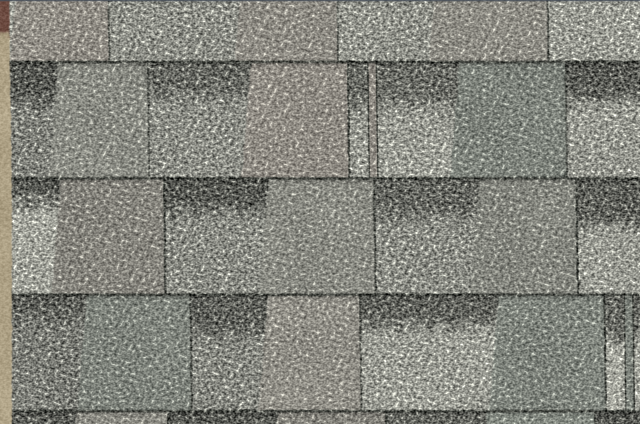
Give the GLSL for this texture, as a WebGL 2 fragment shader.

```glsl
#version 300 es
precision highp float;
// Weathered roof shingles: four courses of alternating raised tabs and
// recessed gaps, painted left to right over each other in a short loop.
// Gradient noise adds mineral granules, stains and ragged shadow bands.

uniform vec2 u_resolution;
out vec4 fragColor;

// Lengths are fractions of the canvas height.
const float COURSE_HEIGHT = 0.2745;
const float COURSE_BASE = 0.0314;
const float TAB_PERIOD = 0.49;
const float TAB_WIDTH = 0.235;
const float WALL_EDGE = 0.028;

const vec3 SEAM = vec3(0.23, 0.24, 0.22);
const vec3 SHADOW = vec3(0.33, 0.335, 0.315);
const vec3 WARM_GRAY = vec3(0.555, 0.535, 0.505);
const vec3 COOL_GRAY = vec3(0.505, 0.525, 0.495);
const vec3 GAP_DARK = vec3(0.47, 0.475, 0.45);
const vec3 GAP_LIGHT = vec3(0.65, 0.655, 0.62);
const vec3 WALL_TAN = vec3(0.68, 0.63, 0.52);
const vec3 BRICK = vec3(0.42, 0.29, 0.25);
const vec3 TOP_TRIM = vec3(0.27, 0.30, 0.34);

float hash(vec2 p, float seed) {
  vec3 q = fract(vec3(p.xyx + seed * 7.31) * vec3(0.1031, 0.1030, 0.0973));
  q += dot(q, q.yzx + 33.33);
  return fract((q.x + q.y) * q.z);
}

float cornerSlope(vec2 cell, vec2 offset) {
  float angle = 6.2832 * hash(cell, 0.0);
  return dot(vec2(cos(angle), sin(angle)), offset);
}

float gradientNoise(vec2 p) {
  vec2 i = floor(p), f = fract(p), e = vec2(1.0, 0.0);
  vec2 w = f * f * f * (f * (f * 6.0 - 15.0) + 10.0);
  float low = mix(cornerSlope(i, f), cornerSlope(i + e, f - e), w.x);
  float high = mix(cornerSlope(i + e.yx, f - e.yx), cornerSlope(i + 1.0, f - 1.0), w.x);
  return mix(low, high, w.y);
}

// Soft step and soft line across a signed distance.
float cover(float d, float blur) { return smoothstep(-blur, blur, d); }
float line(float d, float halfWidth, float blur) {
  return 1.0 - smoothstep(halfWidth - blur, halfWidth + blur, abs(d));
}

vec3 tabColor(vec2 id) {
  return mix(COOL_GRAY, WARM_GRAY, hash(id, 1.0)) * mix(0.95, 1.06, hash(id, 2.0));
}

// Recessed gap, with a ragged dark band below the course above.
vec3 gapColor(vec2 id, float v, float rough) {
  vec3 base = mix(GAP_DARK, GAP_LIGHT, hash(id, 3.0));
  float depth = mix(0.2, 0.42, hash(id, 4.0));
  float band = smoothstep(-0.1, 0.12, v - 1.0 + depth + 0.13 * rough);
  return mix(base, SHADOW, band * mix(0.65, 0.98, hash(id, 5.0)));
}

// One course at height v (0 to 1); alpha holds the granule contrast.
vec4 course(float x, float v, float row, float rough, float blur) {
  float phase = 0.165 - 0.012 * row * row;
  float nearest = floor((x - phase) / TAB_PERIOD);
  vec4 paint = vec4(GAP_DARK, 0.34);
  for (int k = -1; k <= 1; k++) {
    vec2 id = vec2(nearest + float(k), row);
    float start = phase + id.x * TAB_PERIOD + 0.07 * (hash(id, 6.0) - 0.5);
    float end = start + TAB_WIDTH + 0.06 * (hash(id, 7.0) - 0.5);
    float left = x - start - 0.022 * (v - 0.7);
    float right = x - end - 0.004 * (0.5 - v);
    vec4 tab = vec4(tabColor(id), 0.27);
    vec4 gap = vec4(gapColor(id, v, rough), 0.37);

    paint = mix(paint, tab, cover(left + 0.004 * rough, blur + 0.001));
    paint = mix(paint, gap, cover(right, blur));
    float seam = line(right - 0.001 + 0.002 * rough, 0.0024, blur);
    // A few gaps open with a narrow extra sliver of tab.
    if (mod(row + 2.0 * id.x, 8.0) == 4.0) {
      float sliver = line(right - 0.058, 0.01, blur);
      paint = mix(paint, tab, sliver);
      seam = max(seam, line(abs(right - 0.058) - 0.01, 0.0017, blur));
    }
    paint.rgb = mix(paint.rgb, SEAM, seam * mix(0.6, 0.95, hash(id, 8.0)));
  }
  return paint;
}

void main() {
  vec2 p = gl_FragCoord.xy / u_resolution.y;
  float blur = 0.8 / u_resolution.y;

  // Noise layers, from broad stains to fine granules.
  float stain = gradientNoise(p * 9.0 + 4.0);
  float rough = gradientNoise(p * 38.0) + 0.8 * gradientNoise(p * 85.0 + 9.0);
  vec2 g = mat2(0.9, 0.35, -0.45, 1.1) * p;
  float coarse = gradientNoise(g * 115.0 + 20.0);
  float grain = coarse + 0.8 * gradientNoise(g * 205.0 + 50.0);

  // Courses and the shadow line under each butt edge.
  float level = (p.y - COURSE_BASE + 0.0015 * rough) / COURSE_HEIGHT;
  float row = floor(level), v = level - row;
  vec4 shingle = course(p.x, v, row, rough, blur);
  float butt = (level - floor(level + 0.5)) * COURSE_HEIGHT;
  vec3 color = shingle.rgb * (1.0 + 0.06 * stain);
  color *= 1.0 - 0.18 * smoothstep(0.018, 0.0, -butt) * step(butt, 0.0);
  color = mix(color, SEAM, 0.85 * line(butt + 0.001, 0.003, blur + 0.001));

  // Granules: mixed grit, pale flecks and rare dark pits.
  color += shingle.a * grain * vec3(1.0, 1.0, 0.96);
  color += 0.16 * smoothstep(0.25, 0.55, coarse) * vec3(1.0, 1.0, 0.93);
  color = mix(color, SEAM, 0.7 * smoothstep(0.85, 1.05, rough));

  // Wall beside the roof, and the thin trim along the top.
  vec3 wall = mix(WALL_TAN, BRICK, cover(p.y - 0.92 + 0.01 * rough, 0.006));
  wall += 0.09 * grain + 0.06 * stain;
  float edge = WALL_EDGE - 0.006 * smoothstep(0.5, 1.0, p.y) + 0.002 * rough;
  color = mix(wall, color, cover(p.x - edge, blur + 0.001));
  color = mix(color, TOP_TRIM, 0.8 * cover(p.y - 0.997, blur));
  fragColor = vec4(clamp(color, 0.0, 1.0), 1.0);
}
```
